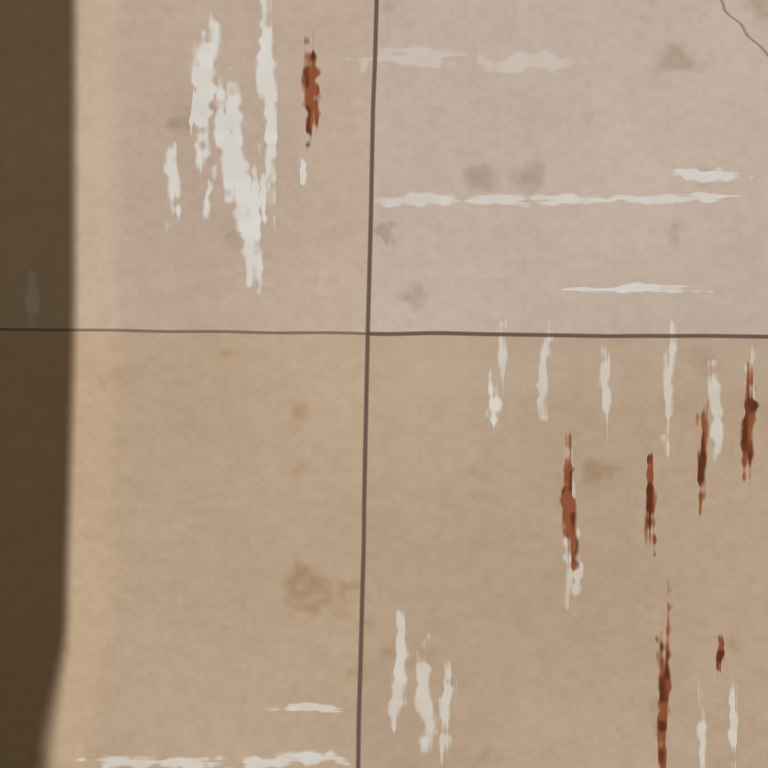
Write a three.js fragment shader that draws this texture.

```glsl
// Four worn beige tiles with thin dark seams, white and rust scuffs, and a shadow down the left side.
varying vec2 vUv;

const vec3 WARM_BEIGE = vec3(0.725, 0.63, 0.53);
const vec3 PINK_BEIGE = vec3(0.74, 0.668, 0.61);
const vec3 SEAM = vec3(0.36, 0.29, 0.26);
const vec3 CHALK = vec3(0.85, 0.84, 0.81);
const vec3 RUST = vec3(0.53, 0.28, 0.17);
const vec3 DARK_RUST = vec3(0.33, 0.15, 0.09);
const vec3 SHADOW_TINT = vec3(0.47, 0.43, 0.36);

float hash(vec2 p) {
  return fract(sin(dot(p, vec2(127.1, 311.7))) * 43758.55);
}

float noise(vec2 p) {
  vec2 i = floor(p), f = fract(p);
  f = f * f * (3.0 - 2.0 * f);
  return mix(mix(hash(i), hash(i + vec2(1.0, 0.0)), f.x),
             mix(hash(i + vec2(0.0, 1.0)), hash(i + 1.0), f.x), f.y);
}

float fbm(vec2 p) {
  float sum = 0.0, amp = 0.5;
  for (int i = 0; i < 4; i++) {
    sum += amp * noise(p);
    p = p * 2.03 + 7.1;
    amp *= 0.5;
  }
  return sum;
}

// One ragged, tapered scuff
float scuff(vec2 p, vec2 center, vec2 halfSize, float seed) {
  vec2 q = (p - center) / halfSize;
  q += 0.9 * (vec2(noise(q.yy * 1.7 + seed), noise(q.xx * 1.7 + seed + 9.0)) - 0.5);
  float ragged = 0.75 * (noise(p * 95.0 + seed) - 0.5);
  return 1.0 - smoothstep(0.55, 1.1, length(q) + ragged);
}

// Scuffs spaced from a to b, each moved at random within spread
float scuffs(vec2 p, vec2 a, vec2 b, vec2 spread, vec2 halfSize, float count, float seed) {
  float mask = 0.0;
  for (int i = 0; i < 8; i++) {
    float n = float(i);
    if (n >= count) break;
    vec2 jitter = vec2(hash(vec2(n, seed)), hash(vec2(seed, n + 4.0))) - 0.5;
    vec2 center = mix(a, b, (n + 0.5) / count) + spread * jitter;
    float scale = mix(0.75, 1.15, hash(vec2(n + 2.0, seed + 5.0)));
    mask = max(mask, scuff(p, center, halfSize * scale, seed + n * 3.7));
  }
  return mask;
}

float line(float d, float halfWidth) {
  return 1.0 - smoothstep(halfWidth * 0.4, halfWidth * 1.6, abs(d));
}

void main() {
  vec2 p = vUv;

  // Seams, slightly tilted and uneven
  float wobble = 0.002 * (noise(p.yx * 14.0) - 0.5);
  float seamX = p.x - 0.466 - 0.024 * p.y + wobble;
  float seamY = p.y - 0.571 + 0.010 * p.x + wobble;
  float right = smoothstep(-0.003, 0.003, seamX);
  float top = smoothstep(-0.003, 0.003, seamY);

  // Tile tone, stains and grain
  vec3 color = mix(WARM_BEIGE, PINK_BEIGE, top * mix(0.65, 1.0, right));
  color -= vec3(0.018, 0.012, 0.010) * right * (1.0 - top);
  color += 0.07 * (fbm(p * 4.0 + 3.0) - 0.48);
  color += 0.022 * (noise(p * 170.0) - 0.5) + 0.022 * (noise(p * vec2(60.0, 90.0)) - 0.5);
  float blot = smoothstep(0.63, 0.8, fbm(p * 13.0 + 21.0));
  blot = max(blot, scuff(p, vec2(0.503, 0.70), vec2(0.016, 0.02), 2.0) * 0.8);
  color -= blot * vec3(0.07, 0.08, 0.09);
  float haze = line(seamY + 0.04, 0.035) * smoothstep(0.48, 0.55, p.x);
  color = mix(color, PINK_BEIGE, 0.6 * haze * fbm(p * 18.0));

  // Hairline crack in the upper right corner
  float crack = p.x - 0.93 - 0.9 * (1.0 - p.y) + 0.025 * (noise(p.yy * 32.0) - 0.5);
  color = mix(color, SEAM, 0.4 * line(crack, 0.0022) * step(0.91, p.y));

  // Vertical chalky scuffs
  float white = scuffs(p, vec2(0.20, 0.76), vec2(0.245, 0.76), vec2(0.0), vec2(0.013, 0.075), 1.0, 4.0);
  white = max(white, scuffs(p, vec2(0.262, 0.94), vec2(0.346, 0.66), vec2(0.015, 0.03), vec2(0.016, 0.085), 4.0, 7.0));
  white = max(white, scuffs(p, vec2(0.348, 0.91), vec2(0.352, 0.91), vec2(0.0), vec2(0.012, 0.125), 1.0, 11.0));
  white = max(white, scuffs(p, vec2(0.22, 0.90), vec2(0.39, 0.66), vec2(0.06, 0.20), vec2(0.006, 0.03), 6.0, 13.0));
  white = max(white, scuffs(p, vec2(0.62, 0.50), vec2(1.02, 0.48), vec2(0.05, 0.08), vec2(0.008, 0.065), 6.0, 17.0) * 0.75);
  white = max(white, scuff(p, vec2(0.643, 0.475), vec2(0.010, 0.032), 19.0));
  white = max(white, scuff(p, vec2(0.743, 0.30), vec2(0.012, 0.09), 23.0) * 0.7);
  white = max(white, scuffs(p, vec2(0.50, 0.12), vec2(0.60, 0.05), vec2(0.01, 0.05), vec2(0.010, 0.07), 3.0, 29.0) * 0.8);
  white = max(white, scuffs(p, vec2(0.90, 0.02), vec2(0.97, 0.08), vec2(0.01), vec2(0.007, 0.06), 2.0, 31.0) * 0.8);

  // Horizontal chalky scuffs
  white = max(white, scuffs(p, vec2(0.49, 0.927), vec2(0.74, 0.92), vec2(0.02, 0.01), vec2(0.065, 0.014), 2.0, 37.0) * 0.45);
  white = max(white, scuffs(p, vec2(0.51, 0.738), vec2(0.98, 0.742), vec2(0.03, 0.004), vec2(0.055, 0.008), 5.0, 41.0) * 0.75);
  white = max(white, scuff(p, vec2(0.915, 0.773), vec2(0.05, 0.009), 43.0) * 0.85);
  white = max(white, scuff(p, vec2(0.83, 0.624), vec2(0.085, 0.006), 47.0) * 0.85);
  white = max(white, scuff(p, vec2(0.41, 0.079), vec2(0.048, 0.006), 53.0) * 0.9);
  white = max(white, scuffs(p, vec2(0.13, 0.006), vec2(0.46, 0.009), vec2(0.03, 0.006), vec2(0.045, 0.009), 4.0, 59.0) * 0.85);
  white = max(white, scuff(p, vec2(0.043, 0.61), vec2(0.009, 0.042), 61.0) * 0.55);
  color = mix(color, CHALK, white * mix(0.75, 1.0, noise(p * 50.0)));

  // Rust streaks with darker cores
  float rust = scuff(p, vec2(0.402, 0.88), vec2(0.011, 0.065), 67.0);
  rust = max(rust, scuffs(p, vec2(0.72, 0.32), vec2(1.02, 0.42), vec2(0.03, 0.06), vec2(0.009, 0.068), 4.0, 71.0));
  rust = max(rust, scuff(p, vec2(0.865, 0.10), vec2(0.009, 0.105), 73.0));
  rust = max(rust, scuff(p, vec2(0.937, 0.15), vec2(0.006, 0.022), 79.0));
  color = mix(color, mix(RUST, DARK_RUST, smoothstep(0.45, 0.8, noise(p * vec2(130.0, 55.0)))), rust * 0.9);

  // Draw the seams: the left one is finer and paler
  color = mix(color, SEAM, 0.85 * line(seamX, 0.0027));
  color = mix(color, SEAM, mix(0.6, 0.85, right) * line(seamY, mix(0.0019, 0.0025, right)));

  // Soft shadow, narrowing toward the bottom
  float low = 1.0 - smoothstep(0.0, 0.2, p.y);
  float edge = 0.097 - 0.011 * (1.0 - smoothstep(0.15, 0.65, p.y)) - 0.026 * low;
  float soft = 0.010 + 0.010 * low;
  float shade = 1.0 - smoothstep(edge - soft, edge + soft, p.x);
  color += vec3(0.03, 0.025, 0.01) * line(p.x - edge - 0.03, 0.025);
  color *= mix(vec3(1.0), SHADOW_TINT * mix(0.9, 1.04, p.y), shade);

  gl_FragColor = vec4(color, 1.0);
}
```
